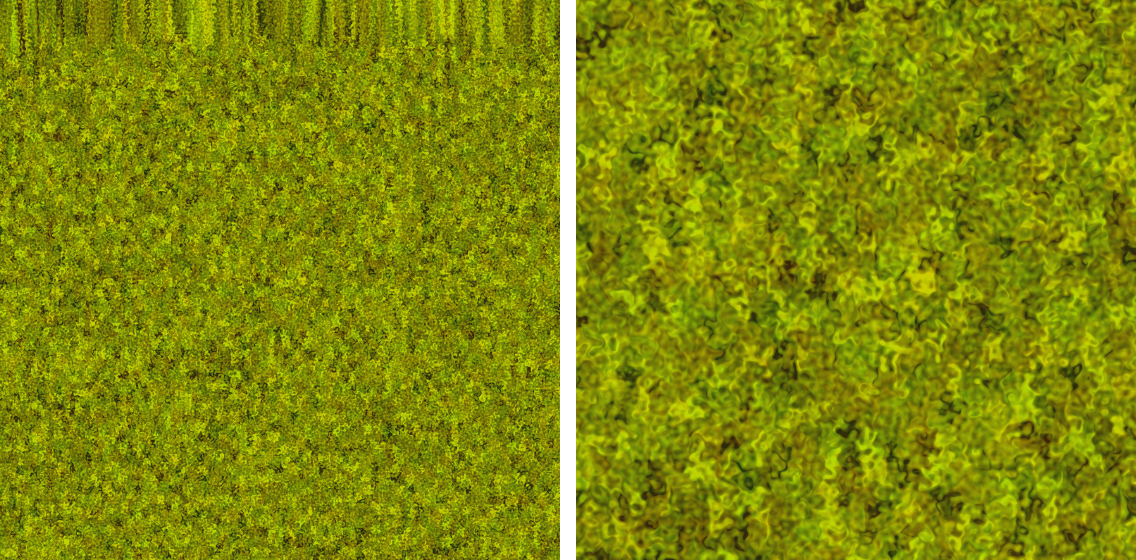
Left, the full canvas; right, a detail of the centre.
Reproduce this texture procedurally as a WebGL 1 fragment shader.

```glsl
precision highp float;
// Mossy olive turf: ragged yellow-green flecks, fine grain, and smeared streaks along the top.

uniform vec2 u_resolution;

vec2 randomGradient(vec2 cell) {
  float turn = fract(sin(dot(cell, vec2(127.1, 311.7))) * 43758.545);
  return vec2(cos(turn * 6.2832), sin(turn * 6.2832));
}

// Gradient noise, about -0.7 to 0.7
float gradientNoise(vec2 p) {
  vec2 cell = floor(p);
  vec2 f = fract(p);
  vec2 blend = f * f * f * (f * (f * 6.0 - 15.0) + 10.0);
  float a = dot(randomGradient(cell), f);
  float b = dot(randomGradient(cell + vec2(1.0, 0.0)), f - vec2(1.0, 0.0));
  float c = dot(randomGradient(cell + vec2(0.0, 1.0)), f - vec2(0.0, 1.0));
  float d = dot(randomGradient(cell + 1.0), f - 1.0);
  return mix(mix(a, b, blend.x), mix(c, d, blend.x), blend.y);
}

// Stretches everything above a ragged line into vertical streaks
vec2 smearTop(vec2 p, float edge) {
  float excess = max(p.y - edge, 0.0);
  return vec2(p.x, p.y - 0.9 * excess);
}

// Shade in standard deviations around the middle olive
float turfShade(vec2 uv, vec2 p, float streaked) {
  float patches = gradientNoise(p * vec2(16.0, 12.0) + 5.3);
  float blotches = gradientNoise(p * vec2(76.0, 54.0) + 31.7);
  float flecks = gradientNoise(p * vec2(135.0, 98.0) + 77.1);
  float grain = gradientNoise(uv * 235.0 + 13.4);
  float streaks = gradientNoise(p * vec2(38.0, 9.0) + 91.6);

  float shade = 1.1 * patches + 2.9 * blotches + 2.3 * flecks + 2.3 * grain;
  shade += 2.2 * streaks * streaked;

  // Crisp bright tufts and deep gaps
  float cover = blotches + 0.6 * flecks;
  shade += 0.55 * smoothstep(0.24, 0.34, cover);
  shade -= 0.8 * smoothstep(0.36, 0.48, -cover);
  return shade;
}

void main() {
  vec2 uv = gl_FragCoord.xy / u_resolution;

  // Fine warp that frays the outlines of the flecks
  vec2 fray = vec2(gradientNoise(uv * 170.0 + 3.9),
                   gradientNoise(uv * 170.0 + 58.2)) * vec2(0.013, 0.016);

  float edge = 0.925 + 0.04 * gradientNoise(vec2(uv.x * 34.0, 4.5));
  float streaked = smoothstep(edge - 0.01, edge + 0.02, uv.y);
  vec2 p = smearTop(uv, edge) + fray * vec2(1.0, 1.0 - 0.8 * streaked);

  float shade = clamp(turfShade(uv, p, streaked), -3.4, 2.8);
  vec3 olive = vec3(0.492, 0.528, 0.024);
  vec3 color = olive + shade * vec3(0.093, 0.106, -0.006);

  // Drift between amber and leaf green
  float hue = gradientNoise(p * vec2(58.0, 40.0) + 140.3)
            + 0.6 * gradientNoise(uv * 210.0 + 201.8);
  color += hue * vec3(-0.09, 0.045, 0.01);

  gl_FragColor = vec4(clamp(color, 0.0, 1.0), 1.0);
}
```
